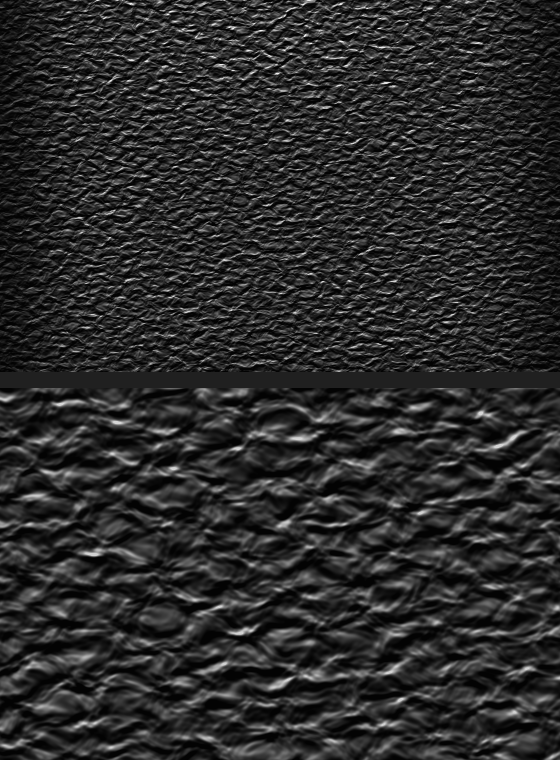
Top, the full canvas; bottom, a detail of the centre.
Write a Shadertoy shader that draws this texture.

```glsl
// Dark embossed leather: short, wavy grains lit from above.
// Layered gradient noise forms a height field; its slope towards the light
// becomes brightness, which then falls off towards the left and right edges.

const vec2  GRAIN_CELLS  = vec2(41.0, 60.0);  // grain cells per canvas height
const float GRAIN_TILT   = 0.035;             // rise of the grains to the right
const float WARP_SCALE   = 0.7;
const float WARP_AMOUNT  = 0.45;
const int   LAYERS       = 3;
const float LAYER_SCALE  = 1.9;
const float LAYER_FADE   = 0.38;
const vec2  LIGHT_STEP   = vec2(-0.01, 0.08); // in grain cells
const float SLOPE_GAIN   = 1.08;
const vec3  TONE_CURVE   = vec3(0.135, 0.145, 0.038); // base, linear, squared
const float EDGE_LIGHT   = 0.38;
const float EDGE_WIDTH   = 0.17;
const float CENTRE_LIGHT = 1.07;
const float TOP_GLOW     = 0.28;
const float TAU          = 6.2831853;

float hash(vec2 p) {
    return fract(sin(dot(p, vec2(127.1, 311.7))) * 43758.5453);
}

// Dot product of a random unit gradient with the offset from its corner
float cornerRamp(vec2 cell, vec2 corner, vec2 f) {
    float angle = TAU * hash(cell + corner);
    return dot(vec2(cos(angle), sin(angle)), f - corner);
}

float gradientNoise(vec2 p) {
    vec2 cell = floor(p);
    vec2 f = fract(p);
    vec2 u = f * f * f * (f * (f * 6.0 - 15.0) + 10.0);
    float low  = mix(cornerRamp(cell, vec2(0, 0), f), cornerRamp(cell, vec2(1, 0), f), u.x);
    float high = mix(cornerRamp(cell, vec2(0, 1), f), cornerRamp(cell, vec2(1, 1), f), u.x);
    return mix(low, high, u.y);
}

// Height of the wrinkled surface, in grain cells
float relief(vec2 p) {
    vec2 w = p * WARP_SCALE;
    p += WARP_AMOUNT * vec2(gradientNoise(w + 17.3), gradientNoise(w + 71.9));
    float height = 0.0;
    float amplitude = 1.0;
    mat2 nextLayer = LAYER_SCALE * mat2(0.98, 0.199, -0.199, 0.98);
    for (int i = 0; i < LAYERS; i++) {
        height += amplitude * gradientNoise(p);
        p = nextLayer * p + 13.7;
        amplitude *= LAYER_FADE;
    }
    return height;
}

// Broad light: dim sides, a soft glow at the top centre
float illumination(vec2 uv) {
    float left  = smoothstep(-0.03, EDGE_WIDTH, uv.x);
    float right = smoothstep(-0.05, EDGE_WIDTH, 1.0 - uv.x);
    float sides = mix(EDGE_LIGHT, 1.0, left * right);
    float fromCentre = (uv.x - 0.48) / 0.3;
    float glow = TOP_GLOW * smoothstep(0.55, 1.0, uv.y) * exp(-fromCentre * fromCentre);
    float bottom = mix(0.85, 1.0, smoothstep(0.0, 0.15, uv.y));
    return CENTRE_LIGHT * sides * bottom + glow;
}

void mainImage(out vec4 fragColor, in vec2 fragCoord) {
    vec2 uv = fragCoord / iResolution.xy;
    vec2 p = fragCoord / iResolution.y;

    // Stretched and tilted grain space
    p.y -= GRAIN_TILT * p.x;
    vec2 grain = p * GRAIN_CELLS + 40.0;

    // Slope facing the light
    float rise = relief(grain - LIGHT_STEP) - relief(grain + LIGHT_STEP);
    float slope = SLOPE_GAIN * rise / (2.0 * length(LIGHT_STEP));
    slope = clamp(slope, -1.8, 2.6);

    // Deep shadows and sparse bright crests
    float tone = TONE_CURVE.x + slope * (TONE_CURVE.y + slope * TONE_CURVE.z);
    tone = clamp(tone * illumination(uv), 0.01, 0.95);
    fragColor = vec4(vec3(tone), 1.0);
}
```
